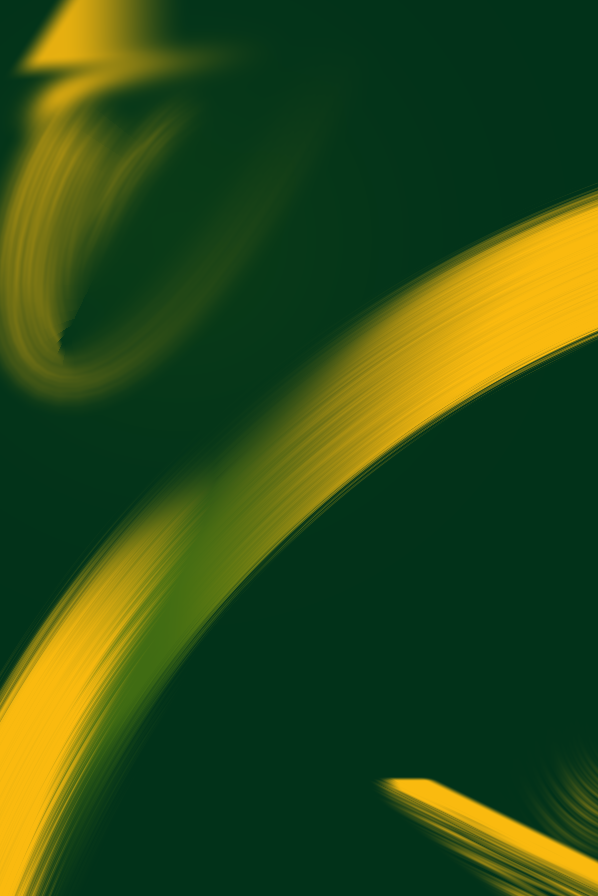
This background is drawn by a WebGL 1 fragment shader. Its source:

```glsl
precision highp float;
// Golden brush strokes on deep green: a broad arc, a soft loop with a flare at
// the upper left and a frayed dab at the lower right. Strokes use polar or
// Bezier coordinates (across, along), with gradient noise for bristles.

uniform vec2 u_resolution;

const vec3 GOLD = vec3(0.98, 0.73, 0.06);
const vec3 LEAF = vec3(0.28, 0.45, 0.07);

vec2 gradient(vec2 cell) {
  float h = fract(sin(dot(cell, vec2(127.1, 311.7))) * 4375.85);
  return vec2(cos(h * 6.2832), sin(h * 6.2832));
}

float noise(vec2 p) {
  vec2 i = floor(p), f = fract(p);
  vec2 w = f * f * f * (f * (f * 6.0 - 15.0) + 10.0);
  float a = dot(gradient(i), f);
  float b = dot(gradient(i + vec2(1, 0)), f - vec2(1, 0));
  float c = dot(gradient(i + vec2(0, 1)), f - vec2(0, 1));
  float d = dot(gradient(i + 1.0), f - 1.0);
  return mix(mix(a, b, w.x), mix(c, d, w.x), w.y);
}

// Fine hairs that run along a stroke
float bristles(float across, float along) {
  return noise(vec2(across * 55.0, along * 4.0))
       + 0.6 * noise(vec2(across * 140.0, along * 7.0));
}

vec2 bezier(vec2 a, vec2 b, vec2 c, vec2 d, float t) {
  float s = 1.0 - t;
  return s * s * s * a + 3.0 * s * t * (s * b + t * c) + t * t * t * d;
}

// Signed distance to a cubic curve (positive on its left) and place along it
vec2 curve(vec2 p, vec2 a, vec2 b, vec2 c, vec2 d) {
  vec2 start = a, best = vec2(9.0, 0.0);
  for (int i = 0; i < 28; i++) {
    vec2 end = bezier(a, b, c, d, float(i + 1) / 28.0);
    vec2 e = end - start, q = p - start;
    float h = clamp(dot(q, e) / dot(e, e), 0.0, 1.0);
    float dist = length(q - e * h);
    float side = e.x * q.y - e.y * q.x < 0.0 ? -1.0 : 1.0;
    if (dist < abs(best.x)) best = vec2(dist * side, (float(i) + h) / 28.0);
    start = end;
  }
  return best;
}

vec3 paintArc(vec3 col, vec2 p) {
  vec2 q = p - vec2(1.698, -0.672);
  float t = atan(q.y, -q.x);
  float s = (length(q) - 1.763) / 0.217;
  float hair = bristles(s * 0.8, t);
  s += 0.07 * hair;
  float soft = mix(0.32, 0.06, smoothstep(0.4, 0.75, t));
  float thin = exp(-pow((t - 0.86) / 0.12, 2.0));
  float body = smoothstep(-soft, soft * 0.8, s)
             * (1.0 - smoothstep(0.83 - 0.3 * thin, 1.06, s));
  float green = smoothstep(0.25, 0.62, t) * (1.0 - smoothstep(0.7, 0.98, t))
              * (1.0 - 0.6 * smoothstep(0.4, 0.9, s));
  float upper = smoothstep(0.6, 1.05, t - 0.18 * s);
  float lower = smoothstep(-0.15, 0.2, s - 1.5 * (t - 0.39))
              * (1.0 - smoothstep(0.55, 0.85, t));
  float gold = max(upper, lower);
  gold = clamp(gold + 0.5 * hair * gold * (1.15 - gold), 0.0, 1.0);
  col = mix(col, LEAF, body * green * 0.9);
  return mix(col, GOLD, body * gold);
}

vec3 paintLoop(vec3 col, vec2 p) {
  // Open loop: crisp inside at its lowest bend, soft elsewhere
  vec2 k = curve(p, vec2(0.176, 1.363), vec2(-0.117, 1.051), vec2(0.039, 0.406), vec2(0.586, 1.441));
  float hair = bristles(k.x, k.y);
  float bend = exp(-pow((k.y - 0.51) / 0.11, 2.0));
  float rim = mix(0.075, 0.022, smoothstep(0.38, 0.62, k.y));
  float soft = mix(0.06, 0.007, bend);
  float body = smoothstep(-0.08, -0.01, k.x) * (1.0 - smoothstep(rim - soft, rim + soft, k.x));
  col = mix(col, GOLD, body * 0.68 * (1.0 - k.y) * smoothstep(0.0, 0.12, k.y) * (1.0 + 0.3 * hair));

  // Faint inner sweep
  k = curve(p, vec2(0.361, 1.344), vec2(0.234, 1.285), vec2(0.146, 1.129), vec2(0.117, 0.992));
  body = exp(-pow(k.x / 0.032, 2.0)) * smoothstep(0.0, 0.4, k.y) * (1.0 - smoothstep(0.5, 1.0, k.y));
  col = mix(col, GOLD, 0.27 * body * (1.0 + 0.5 * bristles(k.x, k.y)));

  // Flare with a pointed left tip, and the ribbon below it
  float flare = smoothstep(0.0, 0.05, p.x - 0.088 + 0.66 * (1.5 - p.y))
              * smoothstep(0.0, 0.04, p.y - 1.362 - 0.05 * p.x)
              * (1.0 - smoothstep(0.1, 0.32, p.x));
  col = mix(col, GOLD, 0.92 * flare);
  k = curve(p, vec2(0.03, 1.256), vec2(0.098, 1.383), vec2(0.195, 1.383), vec2(0.488, 1.42));
  body = exp(-pow(k.x / 0.028, 2.0)) * smoothstep(0.0, 0.3, k.y) * (1.0 - smoothstep(0.3, 1.0, k.y));
  return mix(col, GOLD, 0.8 * body);
}

vec3 paintDab(vec3 col, vec2 p) {
  float v = 0.195 - 0.49 * (p.x - 0.723) - p.y;
  float hair = bristles(v * 1.6, p.x);
  float tip = smoothstep(0.625, 0.665, p.x + 0.02 * hair) * (1.0 - smoothstep(0.192, 0.2, p.y));
  float core = smoothstep(-0.004, 0.008, v) * (1.0 - smoothstep(0.03, 0.075, v + 0.02 * hair));
  float limit = 0.07 + 0.35 * (p.x - 0.63);
  float fray = smoothstep(0.0, 0.02, v) * (1.0 - smoothstep(limit - 0.05, limit + 0.01, v));
  col = mix(col, GOLD, tip * max(core, clamp(fray * (0.36 + 0.7 * hair), 0.0, 1.0)));

  // Loose hairs above the right end
  float wisp = exp(-dot(p - vec2(0.99, 0.14), p - vec2(0.99, 0.14)) / 0.004) * smoothstep(0.01, -0.01, v);
  float strand = bristles(length(p - vec2(1.1, 0.3)) * 1.4, p.x);
  return mix(col, GOLD, wisp * clamp(0.22 + 0.5 * strand, 0.0, 1.0));
}

void main() {
  vec2 p = gl_FragCoord.xy / u_resolution * vec2(1.0, 1.5);
  vec3 col = vec3(0.005, 0.195, 0.1);
  col += vec3(0.03, 0.035, -0.01) * exp(-dot(p - vec2(0.3, 1.1), p - vec2(0.3, 1.1)) / 0.12);
  col = paintLoop(col, p);
  col = paintArc(col, p);
  col = paintDab(col, p);
  gl_FragColor = vec4(col, 1.0);
}
```
